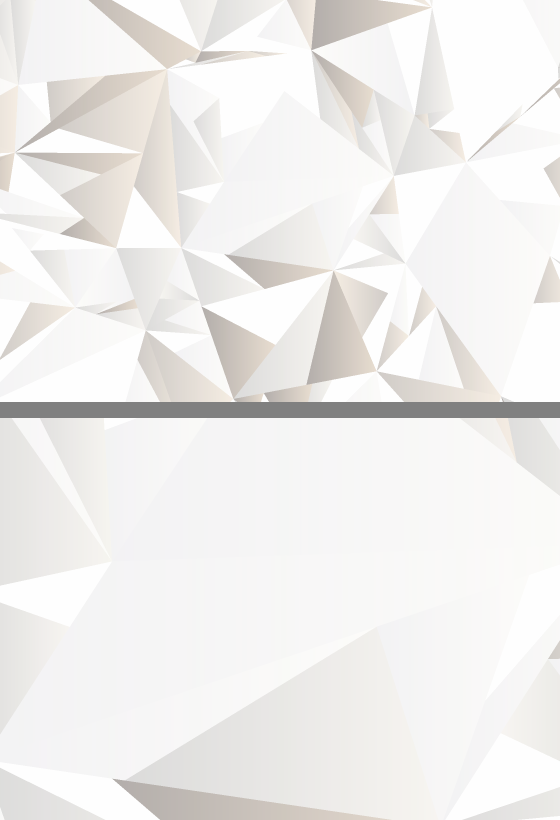
Top, the full canvas; bottom, a detail of the centre.
A WebGL 1 fragment shader for this background:

```glsl
precision highp float;

uniform vec2 u_resolution;

const float CELLS = 3.6;          // lattice cells per canvas height
const float GRID_ANGLE = 0.42;    // tilt that hides the lattice
const float JITTER = 0.4;         // corner displacement, below 0.5
const float SPLIT_CHANCE = 0.66;
const float REVERSED_CHANCE = 0.14;
const float BAND_FREQUENCY = 55.0;
const float BAND_STRENGTH = 0.012;
const int SAMPLES = 3;            // antialiasing samples per axis

const vec3 WHITE = vec3(0.998);
const vec3 MIST = vec3(0.952, 0.950, 0.956);
const vec3 PEARL = vec3(0.988, 0.986, 0.978);
const vec3 SILVER = vec3(0.860, 0.858, 0.855);
const vec3 IVORY = vec3(0.968, 0.960, 0.945);
const vec3 STONE = vec3(0.815, 0.798, 0.782);
const vec3 CREAM = vec3(0.962, 0.930, 0.890);
const vec3 TAUPE = vec3(0.700, 0.680, 0.668);
const vec3 SAND = vec3(0.910, 0.868, 0.818);

struct Facet {
  vec2 a, b, c;   // counterclockwise corners
  vec2 seed;
  float tone;
};

vec3 hash3(vec2 p) {
  vec3 q = fract(p.xyx * vec3(0.1031, 0.1030, 0.0973));
  q += dot(q, q.yxz + 33.33);
  return fract((q.xxy + q.yzz) * q.zyx);
}

float cross2(vec2 u, vec2 v) {
  return u.x * v.y - u.y * v.x;
}

float gradientNoise(float x) {
  float i = floor(x), f = x - i;
  float left = (hash3(vec2(i, 7.0)).x * 2.0 - 1.0) * f;
  float right = (hash3(vec2(i + 1.0, 7.0)).x * 2.0 - 1.0) * (f - 1.0);
  return mix(left, right, f * f * f * (f * (f * 6.0 - 15.0) + 10.0));
}

vec2 latticePoint(vec2 id) {
  return id + JITTER * (hash3(id + 40.0).xy * 2.0 - 1.0);
}

bool inside(vec2 p, vec2 a, vec2 b, vec2 c) {
  return cross2(b - a, p - a) >= 0.0 && cross2(c - b, p - b) >= 0.0
      && cross2(a - c, p - c) >= 0.0;
}

// Finds the lattice triangle that covers p.
Facet findFacet(vec2 p) {
  Facet facet = Facet(p, p + vec2(1.0, 0.0), p + vec2(0.0, 1.0), vec2(0.0), 0.0);
  for (int y = -1; y <= 1; y++) {
    for (int x = -1; x <= 1; x++) {
      vec2 id = floor(p) + vec2(float(x), float(y));
      vec2 a = latticePoint(id), b = latticePoint(id + vec2(1.0, 0.0));
      vec2 c = latticePoint(id + 1.0), d = latticePoint(id + vec2(0.0, 1.0));
      // Choose a diagonal that stays inside the quad.
      bool acFits = cross2(b - a, c - a) > 0.0 && cross2(c - a, d - a) > 0.0;
      bool bdFits = cross2(b - a, d - a) > 0.0 && cross2(c - b, d - b) > 0.0;
      if (!acFits || (bdFits && hash3(id + 90.0).z > 0.5)) {
        vec2 first = a;
        a = b; b = c; c = d; d = first;
      }
      float tone = fract(dot(id, vec2(0.7549, 0.5698)));
      vec2 seed = id * 2.0 + 130.0;
      if (inside(p, a, b, c)) facet = Facet(a, b, c, seed, tone);
      if (inside(p, a, c, d)) facet = Facet(a, c, d, seed + 1.0, fract(tone + 0.5));
    }
  }
  return facet;
}

// Cuts a facet into shards, mostly across its longer edges.
Facet splitFacet(Facet f, vec2 p) {
  for (int level = 0; level < 3; level++) {
    vec3 h = hash3(f.seed);
    if (h.x > SPLIT_CHANCE) break;
    vec3 edges = vec3(length(f.c - f.b), length(f.a - f.c), length(f.b - f.a));
    edges *= 0.6 + 0.8 * hash3(f.seed + 61.7);
    vec2 a = f.a, b = f.b, c = f.c;
    if (edges.y > edges.x && edges.y >= edges.z) {
      a = f.b; b = f.c; c = f.a;
    } else if (edges.z > edges.x) {
      a = f.c; b = f.a; c = f.b;
    }
    vec2 cut = mix(b, c, 0.28 + 0.44 * h.y);
    bool leftSide = cross2(cut - a, p - a) > 0.0;
    f.a = a;
    f.b = leftSide ? cut : b;
    f.c = leftSide ? c : cut;
    f.seed += leftSide ? vec2(17.3, 5.1) : vec2(34.6, 71.9);
    f.tone = fract(f.tone + (leftSide ? 0.382 : 0.11));
  }
  return f;
}

// Shades a facet with a ramp along the horizontal axis.
vec3 shadeFacet(Facet f, vec2 p, vec2 axis) {
  vec3 x = vec3(dot(f.a, axis), dot(f.b, axis), dot(f.c, axis));
  float low = min(x.x, min(x.y, x.z)), high = max(x.x, max(x.y, x.z));
  float ramp = clamp((dot(p, axis) - low) / max(high - low, 0.001), 0.0, 1.0);
  if (hash3(f.seed + 23.0).y < REVERSED_CHANCE) ramp = 1.0 - ramp;
  if (f.tone < 0.30) return WHITE;
  vec3 color = mix(TAUPE, SAND, ramp);
  if (f.tone < 0.52) color = mix(MIST, PEARL, ramp);
  else if (f.tone < 0.72) color = mix(SILVER, IVORY, ramp);
  else if (f.tone < 0.91) color = mix(STONE, CREAM, ramp);
  float band = gradientNoise(dot(p, axis) / CELLS * BAND_FREQUENCY);
  return color + BAND_STRENGTH * band * vec3(0.6, -0.3, 1.0);
}

void main() {
  vec2 axis = vec2(cos(GRID_ANGLE), sin(GRID_ANGLE));
  mat2 tilt = mat2(axis, vec2(-axis.y, axis.x));
  vec3 total = vec3(0.0);
  for (int j = 0; j < SAMPLES; j++) {
    for (int i = 0; i < SAMPLES; i++) {
      vec2 offset = (vec2(float(i), float(j)) + 0.5) / float(SAMPLES) - 0.5;
      vec2 p = tilt * ((gl_FragCoord.xy + offset) / u_resolution.y) * CELLS;
      total += shadeFacet(splitFacet(findFacet(p), p), p, axis);
    }
  }
  gl_FragColor = vec4(total / float(SAMPLES * SAMPLES), 1.0);
}
```
